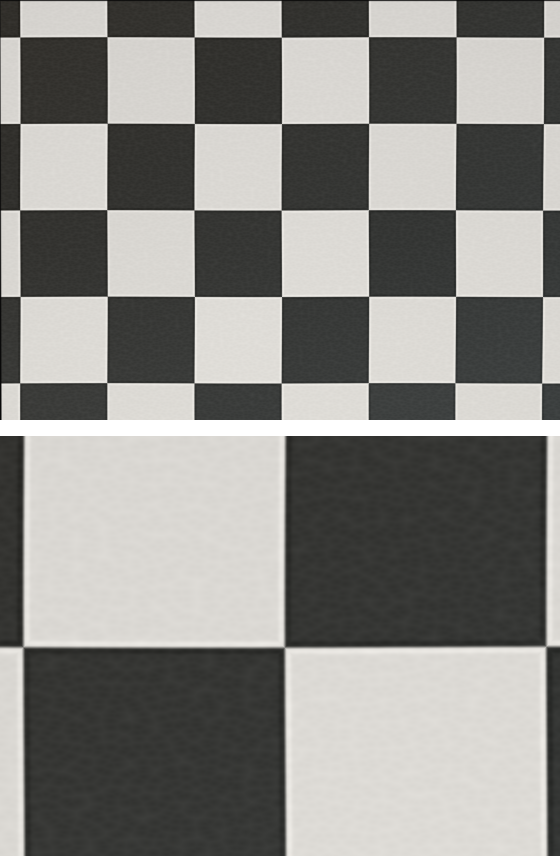
Top, the full canvas; bottom, a detail of the centre.
Reproduce this pattern procedurally as a WebGL 1 fragment shader.

```glsl
precision highp float;
// Matte black and off-white checkerboard with bright tile rims and fine paper grain.

uniform vec2 u_resolution;

// Lengths are fractions of the canvas height.
#define TILE vec2(0.2075, 0.2059)
#define ORIGIN vec2(0.4635, 0.4991)
#define EDGE_SOFTNESS 0.0018
#define RIM_OFFSET 0.0032
#define RIM_WIDTH 0.0022
#define LIGHT_RIM 0.055
#define DARK_RIM 0.045
#define GRAIN_SCALE vec2(95.0, 170.0)
#define LIGHT_GRAIN 0.022
#define DARK_GRAIN 0.034
#define TILE_VARIATION 0.014

vec2 hash2(vec2 p) {
  vec3 q = fract(vec3(p.xyx) * vec3(0.1031, 0.1030, 0.0973));
  q += dot(q, q.yzx + 33.33);
  return fract((q.xx + q.yz) * q.zy);
}

// Distance to the nearest scattered cell point.
float cellular(vec2 p) {
  vec2 cell = floor(p);
  float nearest = 4.0;
  for (int y = -1; y <= 1; y++) {
    for (int x = -1; x <= 1; x++) {
      vec2 c = cell + vec2(float(x), float(y));
      vec2 d = c + hash2(c + 200.0) - p;
      nearest = min(nearest, dot(d, d));
    }
  }
  return sqrt(nearest);
}

// Slight lean of the right-hand columns and waviness of the seams.
vec2 warp(vec2 p) {
  float lean = 0.0055 * smoothstep(0.8, 1.35, p.x) * (p.y - 0.5);
  vec2 wave = 0.0005 * sin(p.yx * vec2(13.0, 9.0) + vec2(1.0, 2.4));
  return p - vec2(lean, 0.0) + wave;
}

// Signed distance to the nearest seam, positive on light tiles.
float checkerDistance(vec2 tileUv) {
  vec2 cell = floor(tileUv);
  vec2 toSeam = (0.5 - abs(fract(tileUv) - 0.5)) * TILE;
  float side = 1.0 - 2.0 * mod(cell.x + cell.y, 2.0);
  return side * min(toSeam.x, toSeam.y);
}

float rim(float d) {
  float x = (d - RIM_OFFSET) / RIM_WIDTH;
  return exp(-x * x);
}

void main() {
  vec2 p = gl_FragCoord.xy / u_resolution.y;
  float aspect = u_resolution.x / u_resolution.y;
  float pixel = 1.0 / u_resolution.y;
  vec2 uv = vec2(p.x / aspect, p.y);

  vec2 tileUv = (warp(p) - ORIGIN) / TILE;
  float d = checkerDistance(tileUv);
  float soft = max(EDGE_SOFTNESS, 0.75 * pixel);
  float isLight = smoothstep(-soft, soft, d);

  // Lighting drifts from warm at the top left to cool at the bottom right.
  float cool = clamp(0.5 * (uv.x + 1.0 - uv.y), 0.0, 1.0);
  vec3 dark = mix(vec3(0.195, 0.186, 0.168), vec3(0.225, 0.239, 0.238), cool);
  dark += 0.018 * smoothstep(0.5, 0.0, uv.y);
  vec3 light = mix(vec3(0.867, 0.858, 0.837), vec3(0.835, 0.825, 0.808), uv.y);
  light += 0.01 * sin(uv.x * 3.14159) - 0.002;

  // Each tile differs a little in tone.
  float tone = hash2(floor(tileUv) + 50.0).x - 0.5;
  dark += TILE_VARIATION * tone;
  light += TILE_VARIATION * tone;

  // Speckle and faint horizontal fibres.
  float grain = cellular(p * GRAIN_SCALE) - 0.5;
  float fibre = sin(p.y * 310.0 + 3.0 * sin(p.x * 23.0) + 2.0 * sin(p.x * 61.0));
  grain += 0.09 * fibre;
  dark += DARK_GRAIN * grain;
  light += LIGHT_GRAIN * grain;

  // Bright rim inside light tiles, deeper rim inside dark ones.
  light += LIGHT_RIM * rim(d);
  dark -= DARK_RIM * rim(-d);
  vec3 color = mix(dark, light, isLight);

  // Thin black margin at the left and top.
  float leftEdge = p.x - mix(0.0036, 0.0008, p.y);
  float topEdge = 1.0 - p.y - 0.0022;
  float inside = smoothstep(-pixel, pixel, min(leftEdge, topEdge));
  color = mix(vec3(0.03), color, inside);

  gl_FragColor = vec4(color, 1.0);
}
```
